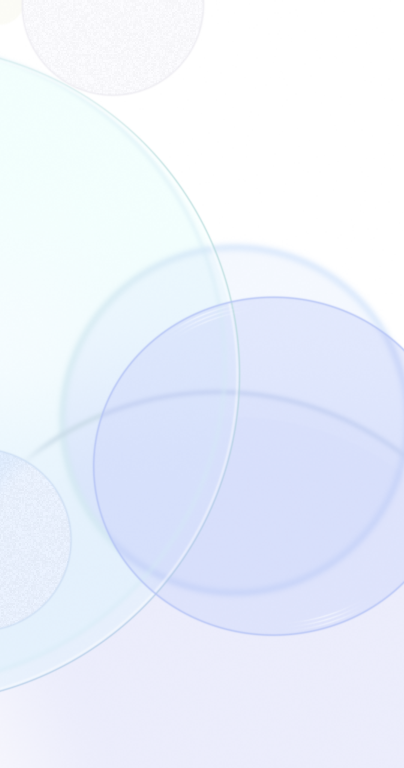
A Shadertoy shader for this background:

```glsl
float hash(vec2 p) {
    vec3 q = fract(vec3(p.xyx) * 0.1031);
    q += dot(q, q.yzx + 33.33);
    return fract((q.x + q.y) * q.z);
}

float circle(vec2 p, vec2 center, float radius) {
    return length(p - center) - radius;
}

// Approximate signed distance to an axis-aligned ellipse
float ellipse(vec2 p, vec2 radii) {
    float k = length(p / radii);
    return k * (k - 1.0) / max(length(p / (radii * radii)), 0.001);
}

float fill(float d, float blur) {
    return 1.0 - smoothstep(-blur, blur, d);
}

// Soft stroke centred on the edge
float rim(float d, float width) {
    return exp(-d * d / (width * width));
}

float spot(vec2 p, vec2 center, vec2 size) {
    vec2 q = (p - center) / size;
    return exp(-dot(q, q));
}

void mainImage(out vec4 fragColor, in vec2 fragCoord) {
    vec2 p = fragCoord / iResolution.y;
    float aa = 0.8 / iResolution.y;
    float grain = hash(floor(p * 512.0)) - 0.5;
    vec3 color = vec3(1.0);

    // Lilac dome filling the bottom
    float domeOuter = circle(p, vec2(0.284, 0.0925), 0.397);
    float domeInner = circle(p, vec2(0.306, 0.095), 0.362);
    vec3 lilac = mix(vec3(0.965, 0.965, 0.99), vec3(0.92, 0.925, 0.985),
                     smoothstep(-0.05, 0.16, p.x + 0.4 * p.y));
    color = mix(color, lilac, 0.55 * fill(domeOuter, 0.004));
    color = mix(color, lilac, 0.9 * fill(domeInner, 0.002));

    // Large mint disc with a bevelled edge
    float mintOuter = circle(p, vec2(-0.116, 0.512), 0.428);
    float mintInner = circle(p, vec2(-0.124, 0.525), 0.417);
    vec3 mint = mix(vec3(0.89, 0.945, 0.99), vec3(0.945, 0.998, 0.992),
                    smoothstep(0.25, 0.75, p.y));
    mint = mix(mint, vec3(0.97, 0.99, 1.0), 0.65 * spot(p, vec2(0.0, 0.56), vec2(0.16, 0.13)));
    color = mix(color, mint, 0.6 * fill(mintOuter, aa));
    color = mix(color, mint, 0.75 * fill(mintInner, 0.004));

    // Blurred blue disc
    float blueDisc = circle(p, vec2(0.306, 0.453), 0.225);
    float depth = smoothstep(0.62, 0.36, p.y);
    vec3 blue = mix(vec3(0.86, 0.91, 0.99), vec3(0.82, 0.86, 0.98), depth);
    color = mix(color, blue, mix(0.3, 0.55, depth) * fill(blueDisc, 0.006));

    // Periwinkle disc in front
    float frontDisc = ellipse(p - vec2(0.356, 0.393), vec2(0.234, 0.220));
    float inFront = fill(frontDisc, aa);
    color = mix(color, vec3(0.825, 0.86, 0.985), 0.55 * inFront);

    // Soft strokes of the blue disc and the dome
    vec3 blueRim = mix(vec3(0.82, 0.91, 0.94), vec3(0.82, 0.89, 0.985), smoothstep(0.1, 0.35, p.x));
    blueRim = mix(blueRim, vec3(0.76, 0.815, 0.97), inFront);
    color = mix(color, blueRim, 0.6 * rim(blueDisc, 0.006));
    vec3 domeRim = mix(vec3(0.79, 0.86, 0.91), vec3(0.77, 0.82, 0.95), inFront);
    color = mix(color, domeRim, 0.7 * rim(domeOuter, 0.0045)
        * smoothstep(0.01, 0.08, p.x) * smoothstep(0.36, 0.42, p.y));

    // Fine edges and a pale bevel on the mint disc
    color = mix(color, vec3(0.83, 0.92, 0.96), 0.35 * rim(mintInner, 0.004));
    color = mix(color, vec3(1.0), 0.4 * rim(mintOuter + 0.003, 0.002));
    vec3 mintEdge = mix(vec3(0.70, 0.80, 0.90), vec3(0.72, 0.86, 0.86), smoothstep(0.3, 0.6, p.y));
    color = mix(color, mintEdge, 0.65 * rim(mintOuter, 0.0013)
        * (1.0 - 0.6 * smoothstep(0.75, 0.92, p.y)));

    // Edge of the front disc and its glints
    color = mix(color, vec3(0.70, 0.76, 0.96), 0.7 * rim(frontDisc, 0.0015));
    float glint = spot(p, vec2(0.425, 0.197), vec2(0.03, 0.02))
                + spot(p, vec2(0.26, 0.592), vec2(0.035, 0.02));
    for (int i = 1; i <= 3; i++)
        color = mix(color, vec3(0.98, 0.99, 1.0),
                    0.5 * glint * rim(frontDisc + 0.005 * float(i), 0.0013));

    // Frosted disc at the left
    float frosted = circle(p, vec2(-0.026, 0.297), 0.1185);
    vec3 frost = mix(vec3(0.86, 0.91, 0.985), vec3(0.91, 0.935, 0.985),
                     smoothstep(0.02, -0.02, domeOuter)) + 0.04 * grain;
    color = mix(color, frost, 0.8 * fill(frosted, aa));
    color = mix(color, vec3(0.79, 0.86, 0.95), 0.6 * rim(frosted, 0.0015));

    // Frosted pearl discs at the top
    float cream = circle(p, vec2(0.0, 1.0), 0.032);
    color = mix(color, vec3(0.985, 0.985, 0.965), fill(cream, 0.002));
    float pearl = circle(p, vec2(0.147, 0.994), 0.118);
    color = mix(color, vec3(0.972, 0.972, 0.985) + 0.03 * grain, 0.9 * fill(pearl, aa));
    color = mix(color, vec3(0.92, 0.915, 0.94), 0.6 * rim(pearl, 0.0015));

    fragColor = vec4(clamp(color + 0.004 * grain, 0.0, 1.0), 1.0);
}
```
